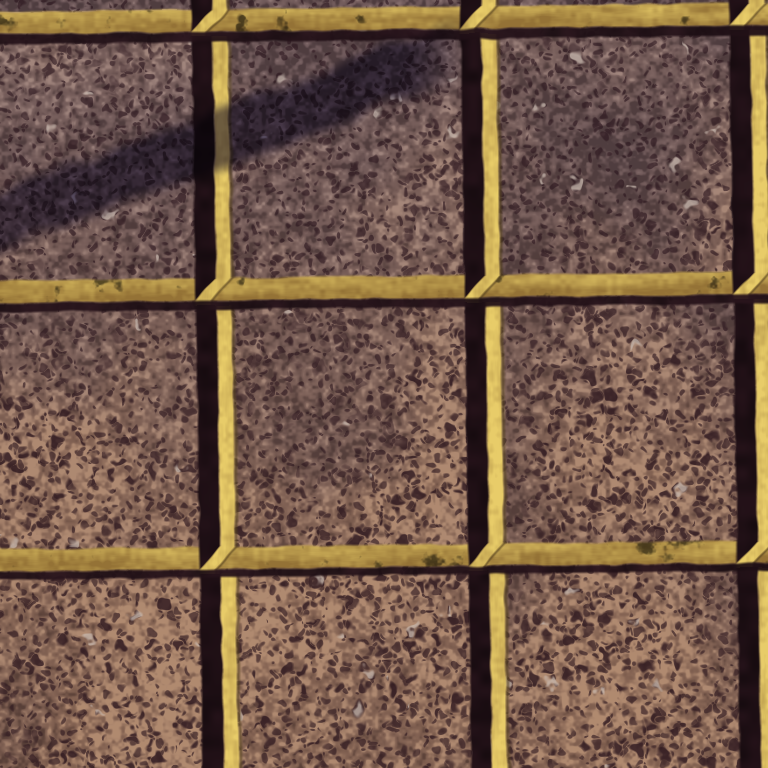
Reproduce this texture procedurally as a three.js fragment shader.

```glsl
// Pitted stone pavers, about three by three, with bevelled joints lit yellow on one side and black on the other.
varying vec2 vUv;

const vec3 STONE_DARK = vec3(0.33, 0.25, 0.23);
const vec3 STONE_MID = vec3(0.48, 0.38, 0.34);
const vec3 STONE_LIGHT = vec3(0.65, 0.54, 0.47);
const vec3 GAP = vec3(0.11, 0.055, 0.075);
const vec3 OCHRE = vec3(0.66, 0.51, 0.24);
const vec3 YELLOW = vec3(0.91, 0.80, 0.41);

const float PITCH = 0.35;       // paver spacing on the canvas
const float SOFT = 0.007;       // edge softness in paver units
const float GAP_WIDTH = 0.078;  // upright black side
const float LIT_END = 0.134;    // far edge of upright lit side
const float LEDGE = 0.084;      // level lit side
const float LEDGE_GAP = 0.122;  // far edge of level black side

float hash(vec2 p) {
  vec3 q = fract(p.xyx * vec3(0.1031, 0.1030, 0.0973));
  q += dot(q, q.yzx + 33.33);
  return fract((q.x + q.y) * q.z);
}

float noise(vec2 p) {
  vec2 i = floor(p);
  vec2 f = fract(p);
  f = f * f * (3.0 - 2.0 * f);
  float low = mix(hash(i), hash(i + vec2(1.0, 0.0)), f.x);
  float high = mix(hash(i + vec2(0.0, 1.0)), hash(i + 1.0), f.x);
  return mix(low, high, f.y);
}

float fbm(vec2 p) {
  float sum = 0.0;
  float gain = 0.5;
  for (int i = 0; i < 4; i++) {
    sum += gain * noise(p);
    p = p * 2.03 + 17.0;
    gain *= 0.5;
  }
  return sum / 0.9375;
}

float band(float x, float from, float to, float soft) {
  return smoothstep(from - soft, from + soft, x) * (1.0 - smoothstep(to - soft, to + soft, x));
}

// Scattered round spots; share is the fraction of cells that hold one
float spots(vec2 p, float share, float size) {
  vec2 cell = floor(p);
  float cover = 0.0;
  for (int y = -1; y <= 1; y++) {
    for (int x = -1; x <= 1; x++) {
      vec2 id = cell + vec2(float(x), float(y));
      vec2 centre = id + vec2(hash(id + 3.7), hash(id + 41.3));
      float radius = size * (0.45 + 0.75 * hash(id + 71.9));
      float spot = 1.0 - smoothstep(radius - 0.16, radius + 0.14, length(p - centre));
      cover = max(cover, spot * step(hash(id + 13.1), share));
    }
  }
  return cover;
}

vec3 stone(vec2 p, vec2 tile) {
  float mottle = fbm(p * 5.0 + tile * 7.0);
  float grain = 0.6 * noise(p * 125.0) + 0.4 * noise(p * 230.0 + 9.0);
  float tone = 0.47 + 1.15 * (grain - 0.5) + 0.9 * (mottle - 0.5);
  tone += 0.22 * (p.y - 0.5) + 0.14 * (hash(tile + 5.0) - 0.5);
  vec3 color = mix(STONE_DARK, STONE_MID, smoothstep(0.0, 0.5, tone));
  color = mix(color, STONE_LIGHT, smoothstep(0.45, 0.95, tone));
  color *= mix(vec3(0.93, 0.95, 1.08), vec3(1.06, 1.0, 0.93), smoothstep(0.1, 0.9, p.y * 0.6 + mottle * 0.5));
  // Irregular pits in two sizes, then pale chips
  vec2 warp = vec2(noise(p * 110.0), noise(p * 110.0 + 50.0)) * 0.9;
  float fine = spots(p * 105.0 + warp, 0.5, 0.42);
  float coarse = spots(p * 64.0 + warp, 0.3, 0.4) * smoothstep(0.3, 0.65, mottle * 0.7 + p.y * 0.3);
  color = mix(color, GAP * 1.5, max(fine * 0.62, coarse * 0.8));
  return mix(color, vec3(0.78, 0.72, 0.68), 0.75 * spots(p * 55.0 + warp, 0.025, 0.3));
}

vec3 litFace(vec2 p, vec2 stretch, float brightness) {
  float streak = fbm(p * stretch);
  float speckle = noise(p * 150.0);
  float tone = brightness + 0.7 * (streak - 0.5) + 0.3 * (speckle - 0.5);
  return mix(OCHRE * 0.88, YELLOW, clamp(tone, 0.0, 1.0));
}

void main() {
  vec2 p = vec2(vUv.x, 1.0 - vUv.y); // measured down from the top
  // Slightly skewed grid with rough joints
  vec2 rough = 0.003 * (vec2(noise(p * 45.0), noise(p * 45.0 + 30.0)) - 0.5);
  vec2 grid = (p + vec2(-0.015 * p.y, 0.012 * p.x) + rough - vec2(0.249, 0.0156)) / PITCH;
  vec2 tile = floor(grid);
  vec2 q = fract(grid + 0.5) - 0.5;

  vec3 color = stone(p, tile);

  // Level lit ledge, paler along its top
  float crest = 1.0 - smoothstep(0.0, LEDGE, q.y);
  vec3 ledge = litFace(p, vec2(14.0, 90.0), 0.12 + 0.35 * crest);
  ledge *= 1.0 - 0.55 * smoothstep(0.68, 0.82, fbm(p * 38.0));
  color = mix(color, ledge, band(q.y, 0.0, LEDGE, SOFT));

  // Upright joint, mitred where it meets the ledge
  float mitre = GAP_WIDTH * clamp(q.y / LEDGE, 0.0, 1.0) * step(q.y, 0.1);
  float across = q.x + mitre;
  float gap = band(q.x, 0.0, 0.3, SOFT) * (1.0 - smoothstep(GAP_WIDTH - SOFT, GAP_WIDTH + SOFT, across));
  color = mix(color, GAP * (0.8 + 0.5 * noise(p * 60.0)), gap);
  vec3 upright = litFace(p, vec2(90.0, 14.0), 0.85);
  color = mix(color, upright, band(across, GAP_WIDTH, LIT_END, SOFT));
  color = mix(color, OCHRE * 0.5, 0.65 * band(across, LIT_END, LIT_END + 0.01, SOFT));

  // Level black side under the ledge
  float under = band(q.y, LEDGE, LEDGE_GAP - 0.012 * p.y, SOFT);
  color = mix(color, GAP * (0.9 + 0.6 * noise(p * 50.0)), under * 0.95);

  // Slanted shadow that fades to the right
  float offset = 0.937 * (p.y - 0.286 + 0.373 * p.x) + 0.014 * (noise(p * 24.0) - 0.5);
  float shadow = band(offset, -0.035, 0.035, 0.012) * (1.0 - smoothstep(0.52, 0.63, p.x));
  color *= mix(vec3(1.0), vec3(0.47, 0.45, 0.6), shadow);

  gl_FragColor = vec4(color, 1.0);
}
```
